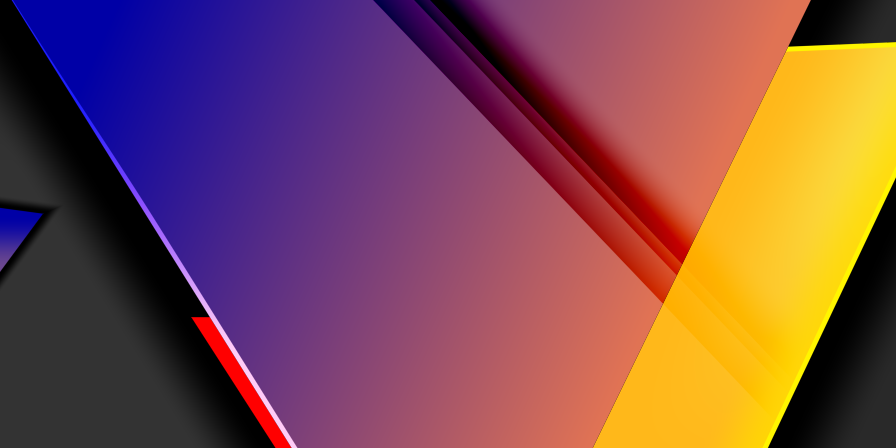
A Shadertoy shader for this background:

```glsl
#define BLUE vec3(0.0, 0.0, 0.65)
#define ORANGE vec3(0.88, 0.45, 0.33)
#define AMBER vec3(1.0, 0.72, 0.10)
#define LEMON vec3(0.98, 0.88, 0.27)
#define RIM_YELLOW vec3(1.0, 0.96, 0.0)
#define RED vec3(1.0, 0.0, 0.0)
#define GREY 0.2
#define FOLD_WIDTH 0.066
#define CREASE_WIDTH 0.026
#define SHADOW_WIDTH 0.12
#define RIM_WIDTH 0.011

// Signed distance to the line a-b, positive to the right of its direction
float side(vec2 p, vec2 a, vec2 b) {
    vec2 dir = normalize(b - a), q = p - a;
    return q.x * dir.y - q.y * dir.x;
}

// Antialiased coverage of the region d > 0
float fill(float d) {
    float w = 0.7 / iResolution.y;
    return smoothstep(-w, w, d);
}

// Colour burn: darkens while keeping the hue saturated
vec3 burn(vec3 c, float amount) {
    return max(1.0 - (1.0 - c) / (1.0 - amount), 0.0);
}

// Darkness across the folded sheets, d measured from the first fold
float foldShade(float d) {
    float creaseDist = d - FOLD_WIDTH;
    float shadowDist = creaseDist - CREASE_WIDTH;
    float foldDark = mix(0.36, 0.18, clamp(d / FOLD_WIDTH, 0.0, 1.0));
    float creaseDark = mix(0.42, 0.28, clamp(creaseDist / CREASE_WIDTH, 0.0, 1.0));
    float shadowDark = 0.56 * (1.0 - smoothstep(-0.01, SHADOW_WIDTH, shadowDist));
    float dark = mix(foldDark, creaseDark, fill(creaseDist));
    return fill(d) * mix(dark, shadowDark, fill(shadowDist));
}

vec3 sheetGradient(vec2 p) {
    float t = (p.x + 0.45 * (1.0 - p.y) - 0.268) / 1.5;
    return mix(BLUE, ORANGE, clamp(t, 0.0, 1.0));
}

void mainImage(out vec4 fragColor, in vec2 fragCoord) {
    vec2 p = fragCoord / iResolution.y;

    // Edges of the large shapes
    float leftEdge = side(p, vec2(0.651, 0.0), vec2(0.026, 1.0));
    float rightEdge = side(p, vec2(1.323, 0.0), vec2(1.81, 1.0));
    float yellowRight = side(p, vec2(1.714, 0.0), vec2(2.0, 0.604));
    float yellowTop = side(p, vec2(1.763, 0.896), vec2(2.0, 0.906));
    float shade = foldShade(side(p, vec2(1.479, 0.323), vec2(0.833, 1.0)));

    // Grey backdrop, black close to the sheets
    float rightGap = yellowTop < 0.0 ? rightEdge : yellowRight;
    float grey = GREY * smoothstep(0.05, 0.19, -leftEdge);
    grey *= 1.0 - 0.3 * smoothstep(0.6, 1.0, p.y);
    grey += 0.8 * GREY * smoothstep(0.03, 0.18, rightGap);
    vec3 col = vec3(grey);

    // Small blue wedge with a soft outline
    float wedge = min(side(p, vec2(0.0, 0.536), vec2(0.096, 0.523)),
                      -side(p, vec2(0.0, 0.393), vec2(0.096, 0.523)));
    col *= 1.0 - smoothstep(-0.028, -0.004, wedge);
    vec3 wedgeCol = mix(vec3(0.42, 0.28, 0.56), BLUE,
                        smoothstep(0.40, 0.52, p.y));
    col = mix(col, wedgeCol, fill(wedge));

    // Red sliver
    float sliver = min(side(p, vec2(0.615, 0.0), vec2(0.427, 0.292)),
                       0.292 - p.y);
    col = mix(col, RED, fill(min(sliver, -leftEdge)));

    // Yellow sheet with faint folds and a bright rim
    float rise = smoothstep(0.0, 0.32, rightEdge) * smoothstep(-0.1, 0.7, p.y);
    vec3 yellow = mix(AMBER, LEMON, rise);
    yellow = mix(yellow, vec3(1.0, 0.86, 0.0),
                 0.8 * smoothstep(-0.14, 0.0, yellowRight));
    yellow = burn(yellow, 0.3 * shade * smoothstep(0.0, 0.1, -yellowRight));
    float rim = max(fill(yellowRight + RIM_WIDTH),
                    fill(RIM_WIDTH - yellowTop));
    yellow = mix(yellow, RIM_YELLOW, rim);
    float yellowMask = min(min(rightEdge, -yellowRight), yellowTop);
    col = mix(col, yellow, fill(yellowMask));

    // Main sheet: gradient, folds and a lit left rim
    vec3 sheet = burn(sheetGradient(p), shade);
    vec3 rimCol = mix(vec3(0.55, 0.3, 1.0), vec3(0.12, 0.12, 1.0),
                      smoothstep(0.5, 0.8, p.y));
    rimCol = mix(vec3(1.0, 0.8, 0.97), rimCol, smoothstep(0.2, 0.6, p.y));
    float rimSize = RIM_WIDTH * (1.0 - 0.8 * smoothstep(0.5, 1.0, p.y));
    sheet = mix(sheet, rimCol, fill(rimSize - leftEdge));
    col = mix(col, sheet, fill(min(leftEdge, -rightEdge)));

    fragColor = vec4(col, 1.0);
}
```
